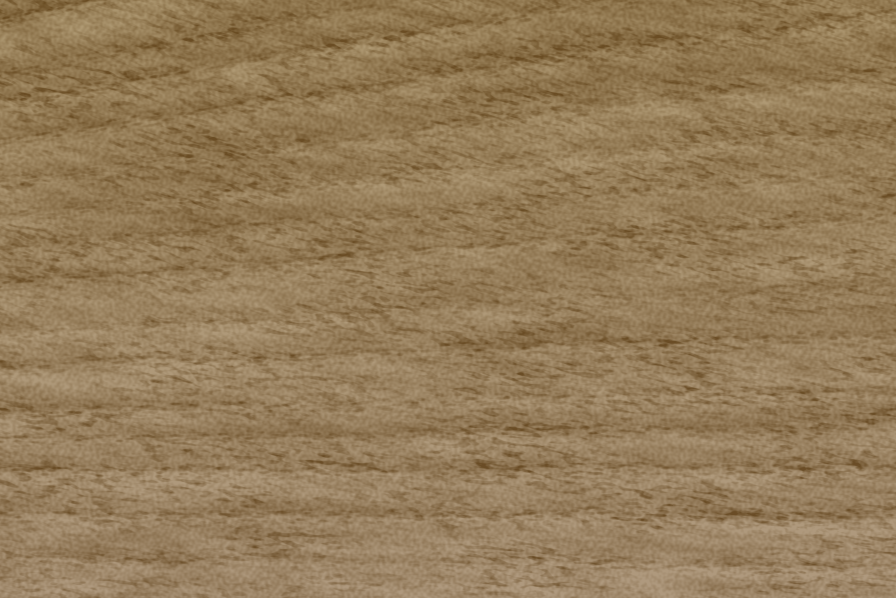
A Shadertoy shader for this texture:

```glsl
// Planed ring-porous wood: growth rings fan out slowly from left to right.
// Each ring has a broken dark edge, a band of separate pore dashes and a shaded
// late zone; slanted flecks and grain from stretched gradient noise cover the rest.

#define LIGHT_WOOD vec3(0.640, 0.550, 0.420)
#define DARK_WOOD vec3(0.460, 0.350, 0.200)
#define BASE_TONE 0.86
#define RING_GAP 0.064
#define RING_JITTER 0.55
#define LINE_DEPTH 0.30
#define LATE_DEPTH 0.32
#define PORE_DEPTH 0.50
#define FLECK_DEPTH 0.62
#define CLOUD_DEPTH 0.36
#define GRAIN_DEPTH 0.44

float hash(vec2 cell) {
    uvec2 q = uvec2(ivec2(cell)) * uvec2(1597334673u, 3812015801u);
    uint n = (q.x ^ q.y) * 1597334673u;
    n = (n ^ (n >> 15)) * 2246822519u;
    n ^= n >> 13;
    return float(n >> 8) / 16777216.0;
}

float cornerSlope(vec2 cell, vec2 offset) {
    float angle = 6.2832 * hash(cell);
    return dot(vec2(cos(angle), sin(angle)), offset);
}

// Gradient noise, roughly -0.7 to 0.7
float noise(vec2 p) {
    vec2 i = floor(p), f = p - i;
    vec2 w = f * f * f * (f * (f * 6.0 - 15.0) + 10.0);
    vec2 e = vec2(1.0, 0.0);
    float low = mix(cornerSlope(i, f), cornerSlope(i + e, f - e), w.x);
    float high = mix(cornerSlope(i + e.yx, f - e.yx),
                     cornerSlope(i + e.xx, f - e.xx), w.x);
    return mix(low, high, w.y);
}

// Stretched noise; the lean shears the lattice so its columns stay hidden
float streaks(vec2 p, vec2 frequency, float lean, float seed) {
    vec2 q = p * frequency;
    return noise(vec2(q.x + lean * q.y, q.y) + seed);
}

// Separate short strokes, one at a random place in each cell
float dashes(vec2 p, vec2 size, float seed) {
    vec2 q = p / size;
    q.x += 0.37 * floor(q.y);
    float mark = 0.0;
    for (int k = 0; k < 9; k++) {
        vec2 row = vec2(0.0, k / 3 - 1);
        vec2 cell = floor(q + row - vec2(0.37 * row.y, 0.0)) + vec2(k % 3 - 1, 0.0);
        float pick = hash(cell + seed);
        vec2 center = cell + vec2(hash(cell + seed + 17.0), hash(cell + seed + 43.0));
        vec2 d = q - center;
        d.x += 0.37 * (cell.y - floor(q.y));
        float reach = length(d / vec2(mix(0.25, 0.58, pick), 0.30));
        mark = max(mark, smoothstep(1.25, 0.45, reach) * mix(1.0, 0.55, pick));
    }
    return mark;
}

// Height at the left edge of the growth line through p;
// lines rise more steeply towards the top
float growthHeight(vec2 p) {
    float a = 0.15 * p.x;
    float b = 1.0 + 0.10 * p.x;
    float c = p.y + 0.02 * p.x;
    return 2.0 * c / (b + sqrt(b * b + 4.0 * a * c));
}

// x: dark edge, y: late wood above it, z: pore zone, w: pale wood below
vec4 ringZones(float height) {
    float r = height / RING_GAP;
    vec4 zones = vec4(0.0);
    for (int k = -1; k <= 2; k++) {
        float id = floor(r) + float(k);
        float shift = RING_JITTER * (hash(vec2(id, 71.0)) - 0.5);
        float strength = mix(0.20, 1.0, hash(vec2(id, 23.0)));
        float d = (r - id - shift) * RING_GAP;
        float edge = strength * exp(-d * d / 0.000008);
        float late = strength * smoothstep(-0.004, 0.006, d) * exp(-max(d, 0.0) / 0.024);
        float pores = smoothstep(-0.024, -0.005, d) * smoothstep(0.014, 0.002, d);
        float pale = smoothstep(-0.034, -0.014, d) * smoothstep(-0.001, -0.010, d);
        zones = max(zones, vec4(edge, late, pores * (0.6 + 0.4 * strength), pale));
    }
    return zones;
}

vec3 wood(vec2 p) {
    // Coordinates along the rings and along the slanted fibres
    float height = growthHeight(p);
    height += 0.008 * noise(vec2(p.x * 2.6, height * 7.0));
    vec2 ring = vec2(p.x, height);
    vec2 fibre = vec2(p.x, p.y * (1.0 + 0.16 * p.x) + 0.03 * p.x);
    vec4 zones = ringZones(height);

    // Broad light and cloudy shading
    float tone = BASE_TONE + 0.24 * (0.5 - p.y);
    tone += CLOUD_DEPTH * noise(ring * vec2(1.5, 20.0) + 40.0);
    tone += CLOUD_DEPTH * streaks(fibre, vec2(9.0, 42.0), 0.3, 9.0);

    // Broken ring edge, late wood and pore dashes
    float gaps = smoothstep(-0.15, 0.25, noise(ring * vec2(22.0, 60.0) + 13.0));
    tone -= LINE_DEPTH * zones.x * gaps;
    tone -= LATE_DEPTH * zones.y;
    tone -= PORE_DEPTH * zones.z * dashes(ring, vec2(0.027, 0.0085), 5.0);
    tone += 0.10 * zones.w;

    // Flecks in two sizes, gathered in patches
    float patches = clamp(0.70 + 1.4 * noise(ring * vec2(4.0, 24.0) + 5.0)
                          + 0.3 * zones.y, 0.15, 1.2);
    float coarse = smoothstep(0.09, 0.32, streaks(fibre, vec2(30.0, 105.0), 0.25, 31.0));
    float fine = smoothstep(0.09, 0.32, streaks(fibre, vec2(50.0, 150.0), 0.25, 67.0));
    tone -= FLECK_DEPTH * patches * (0.65 * coarse + 0.50 * fine);

    // Fine surface grain on a turned lattice
    vec2 turned = vec2(0.8 * p.x - 0.6 * p.y, 0.6 * p.x + 0.8 * p.y);
    tone += GRAIN_DEPTH * noise(turned * 150.0 + 3.0);

    vec3 color = mix(DARK_WOOD, LIGHT_WOOD, clamp(tone, -0.25, 1.25));
    color.b *= mix(1.04, 0.94, p.y);
    return color;
}

void mainImage(out vec4 fragColor, in vec2 fragCoord) {
    // Four samples per pixel smooth the fine dashes
    vec3 sum = vec3(0.0);
    for (int k = 0; k < 4; k++) {
        vec2 offset = vec2(k & 1, k >> 1) * 0.5 - 0.25;
        sum += wood((fragCoord + offset) / iResolution.y);
    }
    fragColor = vec4(sum / 4.0, 1.0);
}
```
